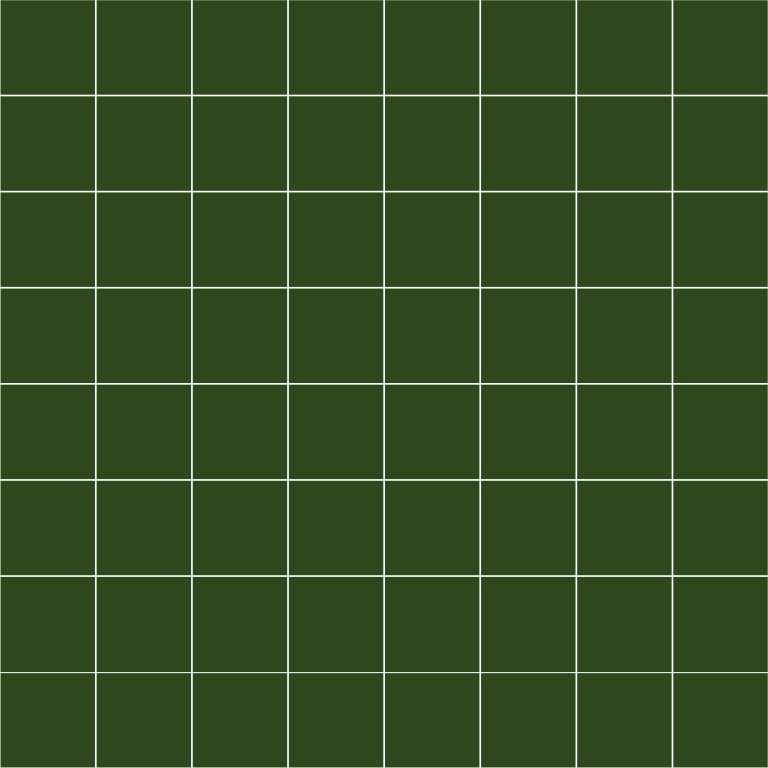
Give the GLSL for this pattern, as a WebGL 1 fragment shader.

```glsl
precision highp float;
// Fine white grid, eight cells by eight, ruled on flat dark green.
// Each line is a band around a cell border, box-filtered over the pixel;
// the pitch is slightly wide, so the lines drift, and one row is thinner.

uniform vec2 u_resolution;

// Share of each pixel, per axis, that a centred band covers.
vec2 bandCoverage(vec2 offset, vec2 width, vec2 pixel) {
    vec2 high = min(offset + 0.5 * pixel, 0.5 * width);
    vec2 low = max(offset - 0.5 * pixel, -0.5 * width);
    return clamp((high - low) / pixel, 0.0, 1.0);
}

void main() {
    // Cell coordinates, counted from the top left corner.
    vec2 uv = gl_FragCoord.xy / u_resolution;
    uv.y = 1.0 - uv.y;
    vec2 cellsAcross = vec2(7.991);
    vec2 cell = uv * cellsAcross + vec2(0.0031, 0.0062);
    vec2 pixel = cellsAcross / u_resolution;

    // Signed distance to the nearest line on each axis.
    vec2 lineIndex = floor(cell + 0.5);
    vec2 offset = cell - lineIndex;

    // The seventh horizontal line is drawn thinner.
    float isThin = 1.0 - step(0.5, abs(lineIndex.y - 7.0));
    vec2 width = vec2(0.0172, mix(0.0172, 0.0105, isThin));
    offset.y -= 0.005 * isThin;

    // Crossing lines merge without adding up.
    vec2 ink = bandCoverage(offset, width, pixel);
    float grid = 1.0 - (1.0 - ink.x) * (1.0 - ink.y);

    vec3 green = vec3(0.18, 0.28, 0.11);
    gl_FragColor = vec4(mix(green, vec3(1.0), grid), 1.0);
}
```
